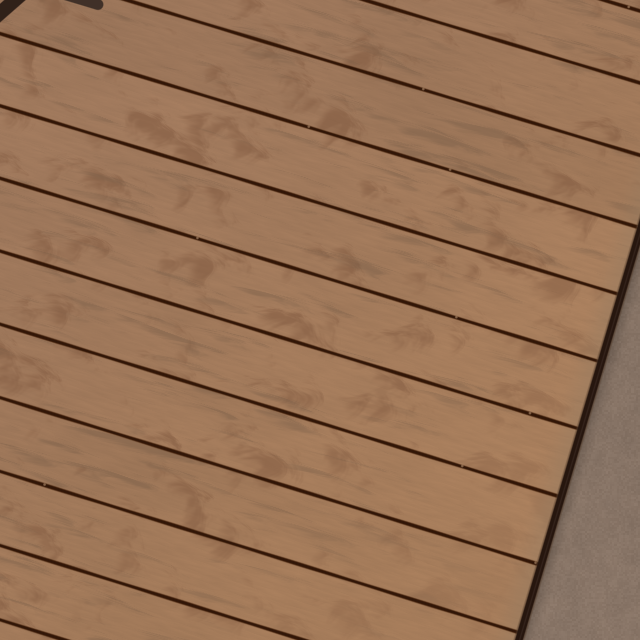
Write a Shadertoy shader that draws this texture.

```glsl
// Slanted wooden deck boards with dark seams, a dark edge strip and a grey stone margin.

float hash(vec2 p) {
    p = fract(p * vec2(0.1731, 0.3197));
    p += dot(p, p.yx + 19.19);
    return fract((p.x + p.y) * p.x * 7.31);
}

// Layered, turned sines: each layer is bent by the sum so far.
float layers(vec2 p) {
    float sum = 0.0, amp = 0.5;
    for (int i = 0; i < 6; i++) {
        sum += amp * sin(p.x + 1.3 * sin(p.y)) * cos(0.8 * p.y - 0.4 * p.x);
        p = mat2(1.3, -1.1, 1.1, 1.3) * p + 2.7 + 1.6 * sum;
        amp *= 0.68;
    }
    return sum;
}

float segment(vec2 p, vec2 a, vec2 b) {
    vec2 pa = p - a, ba = b - a;
    return length(pa - ba * clamp(dot(pa, ba) / dot(ba, ba), 0.0, 1.0));
}

// Coverage of a stroke with the given half width.
float stroke(float dist, float halfWidth, float soft) {
    return 1.0 - smoothstep(halfWidth - soft, halfWidth + soft, abs(dist));
}

void mainImage(out vec4 fragColor, in vec2 fragCoord) {
    vec2 p = fragCoord / iResolution.xy;
    p.y = 1.0 - p.y; // measured downward
    float soft = max(0.8 / iResolution.y, 0.0013);

    // Board coordinate: seams lie at whole numbers and fan out slightly.
    float drop = p.y - 0.0525 - 0.3035 * p.x;
    float pitch = 0.1125 + 0.0012 * p.x;
    float row = drop / pitch;
    for (int i = 0; i < 2; i++) row = drop / (pitch + 0.00025 * row);
    float board = floor(row);
    float along = 0.956 * p.x + 0.293 * p.y;
    float edge = (p.x - 0.9715 + 0.2965 * (p.y - 0.458)) * 0.959;

    // Wood: broad tone, stains and fine grain along each board.
    float tone = hash(vec2(board + 31.0, 4.0)) - 0.5;
    float broad = layers(vec2(along * 5.0, row * 0.8) + board * 1.7);
    float blotch = layers(vec2(along * 24.0, row * 4.2) + board * 7.3);
    float streak = layers(vec2(along * 13.0, row * 13.0) + board * 3.1);
    float grain = layers(vec2(along * 38.0, row * 42.0));
    float worn = 1.0 - 0.75 * smoothstep(0.75, 1.35, p.x * 0.65 + p.y * 0.8);
    vec3 wood = mix(vec3(0.615, 0.465, 0.355), vec3(0.655, 0.492, 0.358),
                    smoothstep(0.2, 1.5, p.x * 0.7 + p.y));
    wood *= 1.0 + 0.03 * tone + 0.028 * broad + 0.025 * grain;
    wood = mix(wood, vec3(0.50, 0.345, 0.245),
               0.55 * worn * smoothstep(0.12, 0.9, blotch + 0.3 * broad));
    wood = mix(wood, vec3(0.47, 0.365, 0.28),
               0.42 * worn * smoothstep(0.2, 0.95, streak - 0.35 * broad));
    wood = mix(wood, vec3(0.60, 0.49, 0.38), 0.5 * smoothstep(-0.05, 0.0, edge));

    // Seams: dark core, brown rim, rare pale chips.
    float line = floor(row + 0.5);
    float seam = (row - line) * pitch * 0.956;
    float width = 0.0023 + 0.0003 * sin(along * 31.0 + line * 5.0);
    wood = mix(wood, vec3(0.37, 0.24, 0.14), 0.55 * stroke(seam, width + 0.001, soft));
    wood = mix(wood, vec3(0.22, 0.095, 0.025), stroke(seam, width, soft));
    wood = mix(wood, vec3(0.15, 0.075, 0.035), 0.6 * stroke(seam, 0.0009, soft));
    float cell = floor(along * 26.0);
    float chip = step(0.965, hash(vec2(cell + 9.0, line + 17.0)));
    vec2 chipPos = vec2(along - (cell + 0.5) / 26.0, seam + 0.001);
    wood = mix(wood, vec3(0.64, 0.50, 0.38), 0.7 * chip * stroke(length(chipPos), 0.002, soft));

    // Stone margin with mottling and speckles.
    float mottle = layers(p * 60.0);
    float speck = hash(floor(p * 300.0));
    vec3 stone = vec3(0.525, 0.45, 0.395) * (0.96 + 0.06 * p.y + 0.035 * mottle);
    stone += 0.03 * (speck - 0.5);
    stone *= 1.0 - 0.18 * (1.0 - smoothstep(0.0, 0.03, edge));

    // Edge strip between wood and stone.
    vec3 color = mix(wood, stone, smoothstep(-soft, soft, edge));
    color = mix(color, vec3(0.32, 0.23, 0.16), 0.6 * stroke(edge, 0.0078, 0.002));
    color = mix(color, vec3(0.15, 0.085, 0.055), stroke(edge, 0.0058, soft));
    color += 0.05 * stroke(edge - 0.001, 0.001, soft);

    // Dark fitting in the upper left corner.
    float bar = segment(p, vec2(0.05, -0.024), vec2(0.153, 0.007));
    float arm = segment(p, vec2(-0.02, 0.038), vec2(0.06, -0.032));
    color = mix(color, vec3(0.25, 0.19, 0.155), stroke(bar, 0.0085, soft));
    color = mix(color, vec3(0.19, 0.13, 0.10), stroke(arm, 0.011, soft));

    fragColor = vec4(clamp(color, 0.0, 1.0), 1.0);
}
```
